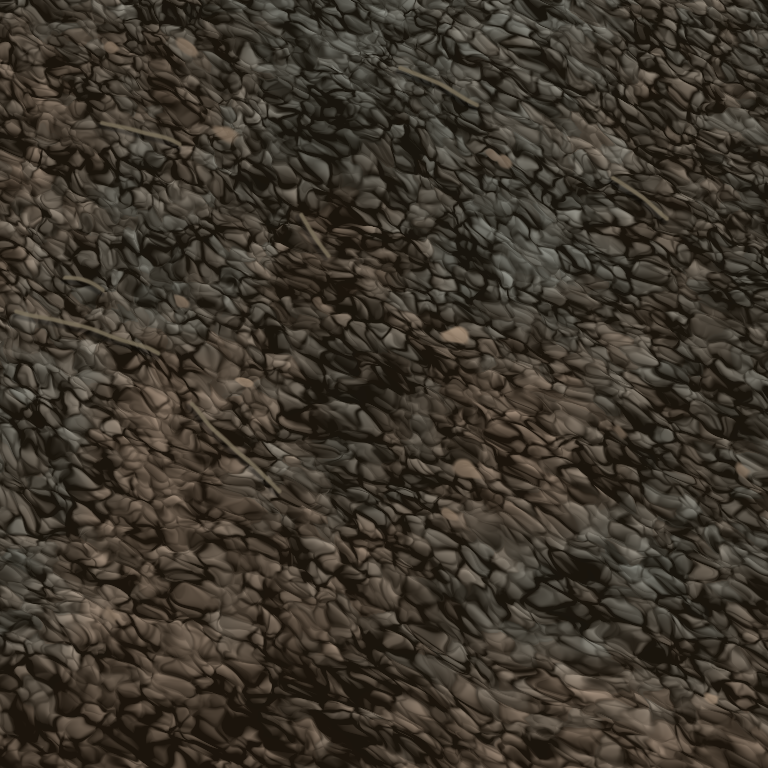
Give the GLSL for this texture, as a Shadertoy shader.

```glsl
// Dark, damp gravel seen at a slant, with a few pale chips and dry twigs.
// Warped Voronoi pebbles with broken gaps are blended with slanted streaks of
// noise, shrinking towards the top; hashed loops scatter the litter on top.

const vec3 GAP_COLOR = vec3(0.09, 0.07, 0.04);
const vec3 STONE_COLOR = vec3(0.53, 0.50, 0.45);
const vec3 WARM_TINT = vec3(1.06, 0.98, 0.94);
const vec3 COOL_TINT = vec3(0.95, 1.01, 1.05);
const vec3 CHIP_COLOR = vec3(0.58, 0.50, 0.42);
const vec3 TWIG_COLOR = vec3(0.47, 0.43, 0.35);
const float GRAIN_TILT = -0.52;
const vec2 GRAIN_DENSITY = vec2(27.0, 47.0);
const int CHIP_COUNT = 14;
const int TWIG_COUNT = 7;

vec2 hash22(vec2 p) {
    vec3 h = fract(vec3(p.xyx) * vec3(0.1031, 0.1030, 0.0973));
    h += dot(h, h.yzx + 33.33);
    return fract((h.xx + h.yz) * h.zy);
}

// Smooth value noise, two independent channels in 0..1
vec2 noise2(vec2 p) {
    vec2 i = floor(p), f = fract(p);
    f = f * f * (3.0 - 2.0 * f);
    vec2 low = mix(hash22(i), hash22(i + vec2(1, 0)), f.x);
    vec2 high = mix(hash22(i + vec2(0, 1)), hash22(i + vec2(1, 1)), f.x);
    return mix(low, high, f.y);
}

// Coordinates along and across a direction
vec2 turn(vec2 p, float angle) {
    float c = cos(angle), s = sin(angle);
    return vec2(c * p.x + s * p.y, c * p.y - s * p.x);
}

// Voronoi pebbles: xy = random pair per pebble, z = gap distance, w = height on it
vec4 pebbles(vec2 q) {
    vec2 cell = floor(q), id = cell, offset = vec2(0.0);
    float nearest = 9.0, second = 9.0;
    for (int y = -1; y <= 1; y++) {
        for (int x = -1; x <= 1; x++) {
            vec2 c = cell + vec2(x, y);
            vec2 r = q - c - 0.05 - 0.9 * hash22(c);
            float d = length(r);
            if (d < nearest) {
                second = nearest;
                nearest = d;
                id = c;
                offset = r;
            } else {
                second = min(second, d);
            }
        }
    }
    return vec4(hash22(id + 71.0), second - nearest, offset.y);
}

// Signed brightness: stone shade and top light, minus a gap of varying depth
float pebbleTone(vec4 pebble, float gapDepth) {
    float inside = smoothstep(0.0, 0.25, pebble.z);
    float gap = 1.0 - smoothstep(-0.05, 0.42, pebble.z);
    return inside * (0.55 * (pebble.x - 0.5) + 0.55 * pebble.w) - gapDepth * gap;
}

// Coverage of an uneven, rounded chip
float chipMask(vec2 p, vec2 size, float seed) {
    vec2 q = p / size;
    float lobes = 0.6 * noise2(q * 1.3 + seed * 17.0).x;
    return 1.0 - smoothstep(0.75, 1.15, length(q) + lobes);
}

// Coverage of a thin, slightly bent stalk lying along x
float twigMask(vec2 p, float halfLength, float width, float bend) {
    float along = p.x / halfLength;
    p.y += bend * (along * along - 0.5);
    float d = length(vec2(max(abs(p.x) - halfLength, 0.0), p.y));
    return 1.0 - smoothstep(width * 0.3, width * 1.5, d);
}

vec3 gravel(vec2 uv) {
    // Slanted view: grains get finer with height
    vec2 ground = vec2((uv.x - 0.5) * (1.0 + 0.45 * uv.y), uv.y + 0.22 * uv.y * uv.y);
    ground += 0.040 * (noise2(ground * 6.0) - 0.5);

    // Ragged outlines
    vec2 q = turn(ground, GRAIN_TILT) * GRAIN_DENSITY + 60.0;
    q += 0.75 * (noise2(q * 0.9 + 9.0) - 0.5);
    q += 0.30 * (noise2(q * 2.3 + 5.0) - 0.5);

    // Two sizes of pebble, their gaps opening and closing
    vec2 depth = smoothstep(0.25, 0.75, noise2(q * 0.8 + 27.0));
    vec4 coarse = pebbles(q);
    vec4 fine = pebbles(q * 1.45 + 31.0);
    float tone = 0.50 + 0.72 * pebbleTone(coarse, 0.15 + 0.60 * depth.x);
    tone += 0.45 * pebbleTone(fine, 0.10 + 0.50 * depth.y);

    // Slanted streaks, then broad light and dark patches
    tone += 0.34 * (noise2(q * vec2(0.9, 1.4) + 80.0).x - 0.5);
    tone += 0.18 * (noise2(q * vec2(1.9, 2.8)).x - 0.5);
    tone += 0.20 * (noise2(ground * 13.0 + 40.0).x - 0.5);
    tone += 0.22 * (noise2(uv * 4.0 + 5.0).y - 0.5);

    float warmth = 0.60 * noise2(uv * 4.5 + 13.0).x + 0.20 * noise2(ground * 17.0).y;
    warmth += 0.22 * coarse.y + 0.45 * (0.5 - uv.y);
    vec3 tint = mix(COOL_TINT, WARM_TINT, smoothstep(0.15, 0.85, warmth));
    return mix(GAP_COLOR, STONE_COLOR, clamp(tone, 0.02, 1.1)) * tint;
}

void mainImage(out vec4 fragColor, in vec2 fragCoord) {
    vec2 uv = fragCoord / iResolution.y;
    vec3 color = gravel(uv);

    // Pale chips, brighter towards their upper side
    for (int i = 0; i < CHIP_COUNT; i++) {
        vec2 spot = hash22(vec2(i, 3)), kind = hash22(vec2(i, 8));
        vec2 size = mix(vec2(0.015, 0.009), vec2(0.034, 0.019), kind.x * kind.x);
        vec2 p = turn(uv - spot, GRAIN_TILT + 0.9 * (kind.y - 0.5));
        float light = 0.75 + 0.40 * kind.y + 0.15 * p.y / size.y;
        color = mix(color, CHIP_COLOR * light, 0.80 * chipMask(p, size, float(i)));
    }

    // Dry twigs, mostly running down to the right
    for (int i = 0; i < TWIG_COUNT; i++) {
        vec2 spot = 0.1 + 0.8 * hash22(vec2(i, 21)), kind = hash22(vec2(i, 34));
        vec2 p = turn(uv - spot, mix(-1.45, -0.25, kind.y));
        p.y += 0.006 * (noise2(p * 25.0 + float(i)).x - 0.5);
        float halfLength = mix(0.02, 0.10, kind.x);
        float bend = 0.008 * (kind.y - 0.5);
        float shadow = twigMask(p + vec2(0.0, 0.005), halfLength, 0.004, bend);
        float twig = twigMask(p, halfLength, 0.0030, bend);
        color = mix(color * (1.0 - 0.35 * shadow), TWIG_COLOR, 0.85 * twig);
    }

    fragColor = vec4(color, 1.0);
}
```
